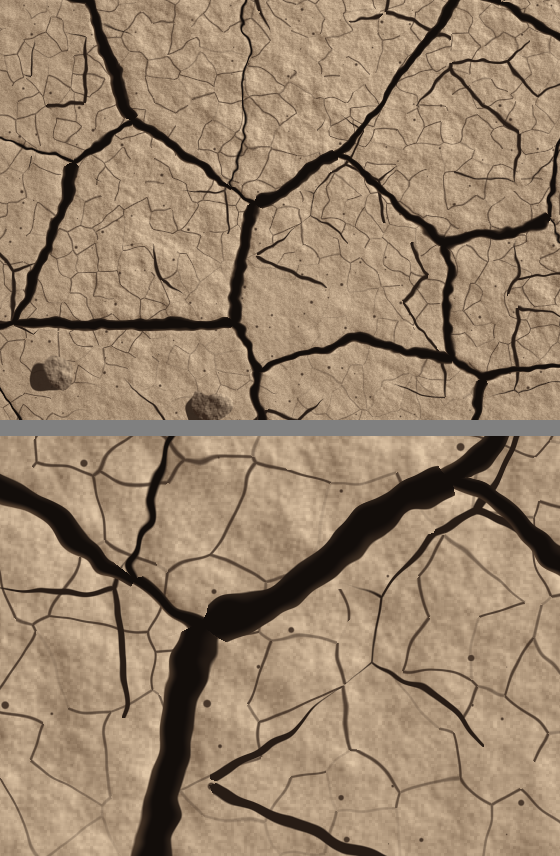
Top, the full canvas; bottom, a detail of the centre.
Reproduce this texture procedurally as a WebGL 1 fragment shader.

```glsl
precision highp float;
// Sunlit dry mud: wide branching cracks, a web of hairline cracks, rough grain, pits and clods.
uniform vec2 u_resolution;

float hash(vec2 p) {
  return fract(sin(dot(p, vec2(127.1, 311.7))) * 43758.5453);
}

vec2 hash2(vec2 p) {
  return vec2(hash(p), hash(p + 57.3));
}

float noise(vec2 p) {
  vec2 i = floor(p), f = fract(p);
  f = f * f * (3.0 - 2.0 * f);
  return mix(mix(hash(i), hash(i + vec2(1, 0)), f.x),
             mix(hash(i + vec2(0, 1)), hash(i + vec2(1, 1)), f.x), f.y);
}

vec2 wobble(vec2 p) {
  return vec2(noise(p), noise(p + 31.7)) - 0.5;
}

// Height of the soil surface
float relief(vec2 p) {
  float height = 0.0, amp = 0.5;
  p *= 19.0;
  for (int i = 0; i < 5; i++) {
    height += amp * noise(p);
    p = mat2(1.6, 1.2, -1.2, 1.6) * p + 7.3;
    amp *= 0.5;
  }
  return height;
}

// Voronoi border: x = distance in canvas units, y = random value of that border
vec2 crack(vec2 p, float scale) {
  vec2 n = floor(p * scale), f = fract(p * scale), nearest = vec2(0.0), id = vec2(0.0);
  float best = 8.0, edge = 8.0, kind = 0.0;
  for (int j = -1; j <= 1; j++)
    for (int i = -1; i <= 1; i++) {
      vec2 g = vec2(i, j), r = g + hash2(n + g) - f;
      if (dot(r, r) < best) { best = dot(r, r); nearest = r; id = g; }
    }
  for (int j = -2; j <= 2; j++)
    for (int i = -2; i <= 2; i++) {
      vec2 g = id + vec2(i, j), r = g + hash2(n + g) - f, across = r - nearest;
      if (dot(across, across) > 0.0001) {
        float d = dot(0.5 * (nearest + r), normalize(across));
        if (d < edge) { edge = d; kind = hash(2.0 * n + id + g); }
      }
    }
  return vec2(edge / scale, kind);
}

float cover(float d, float width) {
  float px = 1.0 / u_resolution.y;
  return 1.0 - smoothstep(width - px, width + px, d);
}

void main() {
  vec2 p = gl_FragCoord.xy / u_resolution.y;
  vec2 sun = normalize(vec2(0.8, 0.6));

  // Sunlit relief, rougher in some areas
  float slope = relief(p) - relief(p + sun * 0.004);
  float tone = 0.67 + slope * mix(2.2, 4.6, noise(p * 3.0 + 4.0));
  tone += 0.16 * (noise(p * 2.3) - 0.5) + 0.14 * (hash(floor(p * 384.0)) - 0.5);

  // Wide cracks with crumbled rims, bright where they face the sun
  vec2 warp = 0.09 * wobble(p * 4.0) + 0.022 * wobble(p * 17.0) + 0.009 * wobble(p * 55.0);
  vec2 q = p + warp + 3.4;
  vec2 wide = crack(q, 2.5);
  float width = mix(0.001, 0.0175, wide.y) * (0.6 + 0.8 * noise(p * 5.0));
  float facing = clamp((wide.x - crack(q + sun * 0.004, 2.5).x) / 0.004, -1.0, 1.0);
  float rim = 1.0 - smoothstep(0.0, 0.016, wide.x - width);
  tone += rim * facing * 0.24 * (0.4 + noise(p * 45.0));

  // Side cracks that fade out, and hairlines in patches
  vec2 side = crack(p + warp * 0.8 + 8.1, 6.0);
  float sideWidth = 0.0042 * smoothstep(0.4, 0.75, noise(p * 6.0 + 9.0)) * step(0.4, side.y);
  float sideCrack = cover(side.x, sideWidth) * smoothstep(0.0, 0.001, sideWidth);
  vec2 fine = crack(p + warp * 0.5 + 0.012 * wobble(p * 28.0), 17.0);
  float patches = smoothstep(0.25, 0.6, noise(p * 3.6 + 15.0));
  float hairline = cover(fine.x, 0.0011) * patches * smoothstep(0.15, 0.6, fine.y);

  // Small pits
  vec2 pitCell = floor(p * 30.0);
  vec2 pitOffset = (fract(p * 30.0) - 0.25 - 0.5 * hash2(pitCell)) / 30.0;
  float pit = cover(length(pitOffset), 0.0035 * hash(pitCell + 3.0)) * step(0.78, hash(pitCell + 8.0));

  vec3 soilDark = vec3(0.39, 0.30, 0.22);
  vec3 soilLight = vec3(0.84, 0.74, 0.62);
  vec3 shadow = vec3(0.21, 0.15, 0.11);
  vec3 abyss = vec3(0.07, 0.05, 0.04);
  vec3 color = mix(soilDark, soilLight, clamp(tone, 0.0, 1.08));
  color = mix(color, shadow, max(hairline * 0.8, pit * 0.85));
  color = mix(color, mix(shadow, abyss, 0.4), sideCrack);

  // Crack depth: lit crumbs on the sunward wall, black inside
  float wall = smoothstep(0.45, 1.0, wide.x / width) * (0.4 + 0.6 * max(facing, 0.0));
  vec3 depths = mix(abyss, mix(shadow, soilDark, noise(p * 70.0)), wall);
  color = mix(color, depths, cover(wide.x, width));

  // Loose clods and the shadows they throw
  vec2 clodCell = floor(p * 2.4 + 0.3);
  vec2 c = (fract(p * 2.4 + 0.3) - 0.35 - 0.3 * hash2(clodCell + 2.0)) / 2.4;
  float present = step(0.76, hash(clodCell + 21.0));
  float radius = 0.042 * (0.55 + 0.8 * noise(p * 26.0));
  float clodShadow = cover(length(c + sun * 0.032), radius * 0.85);
  color = mix(color, shadow * 0.8, clodShadow * present * 0.9);
  float clodTone = 0.45 + 0.3 * dot(c, sun) / 0.04 + slope * 5.0;
  vec3 clod = mix(shadow, soilLight, clamp(clodTone, 0.0, 1.0));
  color = mix(color, clod, cover(length(c), radius) * present);

  gl_FragColor = vec4(color, 1.0);
}
```
